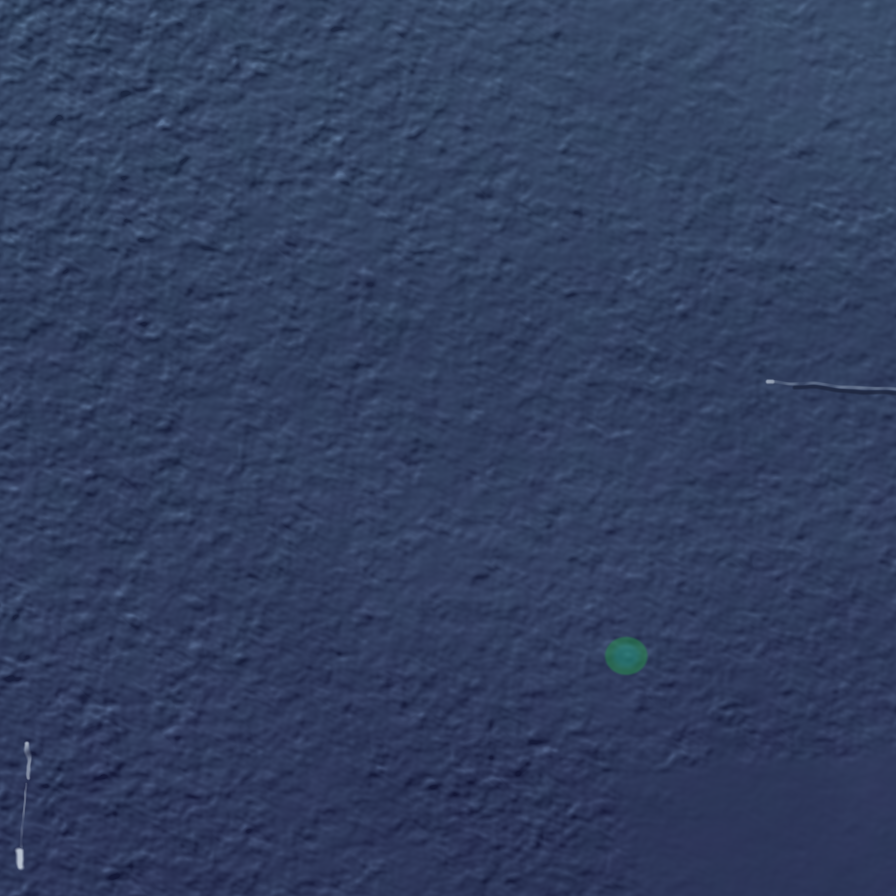
Write a WebGL 1 fragment shader that draws this texture.

```glsl
precision highp float;
// Navy painted plaster wall: rough relief lit from above, with a few small marks.

uniform vec2 u_resolution;

const vec3 PAINT_LOW = vec3(0.174, 0.214, 0.348);
const vec3 PAINT_MID = vec3(0.196, 0.249, 0.375);
const vec3 PAINT_HIGH = vec3(0.228, 0.293, 0.416);
const vec3 RELIEF_TINT = vec3(0.063, 0.076, 0.083);
const vec3 HUE_DRIFT = vec3(-0.004, 0.005, -0.003);
const vec3 DOT_FILL = vec3(0.16, 0.46, 0.44);
const vec3 DOT_RIM = vec3(0.17, 0.43, 0.33);
const vec3 CHIP_COLOR = vec3(0.72, 0.76, 0.82);
const vec3 SCRATCH_COLOR = vec3(0.46, 0.52, 0.62);
const vec3 CREASE_COLOR = vec3(0.10, 0.13, 0.22);

const vec2 LIGHT_STEP = vec2(-0.0028, 0.0050); // offset towards the light
const vec2 GRAIN_SCALE = vec2(36.0, 46.0);     // coarsest grains per canvas
const float GRAIN_TILT = -0.10;
const float RELIEF_CONTRAST = 2.45;
const float LUMP_HEIGHT = 0.7;
const float MOTTLE = 0.30;
const vec2 DOT_CENTER = vec2(0.699, 0.268);
const float DOT_RADIUS = 0.022;

vec2 hash2(vec2 cell) {
  vec3 q = fract(cell.xyx * vec3(0.1031, 0.1030, 0.0973));
  q += dot(q, q.yzx + 33.33);
  return fract((q.xx + q.yz) * q.zy) * 2.0 - 1.0;
}

float gradientNoise(vec2 p) {
  vec2 i = floor(p);
  vec2 f = fract(p);
  vec2 u = f * f * f * (f * (f * 6.0 - 15.0) + 10.0);
  vec2 e = vec2(1.0, 0.0);
  float low = mix(dot(hash2(i), f), dot(hash2(i + e), f - e), u.x);
  float high = mix(dot(hash2(i + e.yx), f - e.yx),
                   dot(hash2(i + 1.0), f - 1.0), u.x);
  return mix(low, high, u.y);
}

// Plaster height: three sizes of grain, plus sparse separate lumps.
float plasterHeight(vec2 p) {
  p += 0.0035 * vec2(gradientNoise(p * 31.0 + 7.0), gradientNoise(p * 31.0 + 61.0));
  float c = cos(GRAIN_TILT);
  float s = sin(GRAIN_TILT);
  vec2 q = mat2(c, -s, s, c) * p * GRAIN_SCALE + 40.0;
  float lumps = max(gradientNoise(q * 1.35 + 91.0) - 0.12, 0.0);
  float height = LUMP_HEIGHT * lumps;
  float weight = 0.6;
  for (int octave = 0; octave < 3; octave++) {
    height += weight * gradientNoise(q);
    q = mat2(0.80, 0.60, -0.60, 0.80) * q * 1.8 + 17.3;
    weight *= 0.66;
  }
  return height;
}

// Roughest at the upper left, worn smooth at the lower right.
float roughness(vec2 p) {
  float rough = 0.74 + 0.5 * smoothstep(0.75, 0.0, p.x) * smoothstep(0.3, 0.95, p.y);
  rough += 0.25 * smoothstep(0.5, 0.1, p.x) * smoothstep(0.7, 0.2, p.y);
  rough += 0.35 * gradientNoise(p * 5.0 + 23.0) + 0.8 * gradientNoise(p * 23.0 + 5.0);
  rough += 0.45 * smoothstep(0.13, 0.02, length((p - vec2(0.56, 0.11)) * vec2(0.8, 1.0)));
  return max(rough, 0.35);
}

float segmentDistance(vec2 p, vec2 a, vec2 b) {
  vec2 ab = b - a;
  return length(p - a - ab * clamp(dot(p - a, ab) / dot(ab, ab), 0.0, 1.0));
}

float stroke(vec2 p, vec2 a, vec2 b, float halfWidth) {
  return 1.0 - smoothstep(halfWidth * 0.3, halfWidth * 1.7, segmentDistance(p, a, b));
}

void main() {
  vec2 p = gl_FragCoord.xy / u_resolution;

  // Broad daylight falloff, faint mottling and a slight drift in hue.
  vec3 color = mix(PAINT_LOW, PAINT_MID, smoothstep(0.0, 0.45, p.y));
  float daylight = smoothstep(0.5, 1.1, p.y) * (0.65 + 0.5 * p.x);
  color = mix(color, PAINT_HIGH, daylight);
  float mottle = gradientNoise(p * 4.0 + 3.0) + 0.8 * gradientNoise(p * 13.0 + 31.0);
  float drift = smoothstep(0.2, 0.9, p.y) - 0.4 + 1.6 * gradientNoise(p * 24.0 + 11.0);
  color += HUE_DRIFT * drift;

  // Smooth repaired patch with a soft upper edge.
  float patchEdge = 0.15 + 0.02 * gradientNoise(p * 9.0) + 0.05 * (p.x - 0.8);
  float repaired = smoothstep(0.62, 0.78, p.x) * smoothstep(0.015, -0.015, p.y - patchEdge);

  // Directional relief, with stronger pits and glints.
  float slope = plasterHeight(p) - plasterHeight(p + LIGHT_STEP);
  float relief = slope * RELIEF_CONTRAST * roughness(p) * mix(1.0, 0.2, repaired);
  relief += 0.4 * relief * abs(relief);
  color += RELIEF_TINT * (clamp(relief, -1.5, 2.5) + MOTTLE * mottle);

  // Raised scratch and its shadow, worn unevenly along their length.
  vec2 scratchStart = vec2(0.857, 0.574);
  vec2 scratchEnd = vec2(1.02, 0.564);
  vec2 creaseStart = scratchStart + vec2(0.03, -0.006);
  vec2 wobble = p + vec2(0.0, 0.003 * gradientNoise(p * 38.0));
  float wear = clamp(0.6 + 1.2 * gradientNoise(p * 60.0), 0.15, 1.0);
  color = mix(color, CREASE_COLOR, 0.7 * stroke(wobble, creaseStart, scratchEnd - vec2(0.0, 0.005), 0.0022));
  color = mix(color, SCRATCH_COLOR, wear * stroke(wobble, scratchStart, scratchEnd, 0.0017));
  color = mix(color, CHIP_COLOR, 0.6 * stroke(p, scratchStart, scratchStart + vec2(0.005, 0.0), 0.0022));

  // Chipped paint.
  vec2 ragged = p + vec2(0.004 * gradientNoise(p * 70.0 + 9.0), 0.0);
  float chips = stroke(ragged, vec2(0.030, 0.170), vec2(0.033, 0.132), 0.0022) * wear;
  chips = max(chips, stroke(ragged, vec2(0.021, 0.050), vec2(0.024, 0.033), 0.0032));
  chips = max(chips, 0.4 * wear * stroke(ragged, vec2(0.029, 0.125), vec2(0.023, 0.055), 0.0014));
  color = mix(color, CHIP_COLOR, chips);

  // Green dot with a darker rim.
  float dotDistance = length((p - DOT_CENTER) * vec2(0.93, 1.04));
  vec3 dotColor = mix(DOT_FILL, DOT_RIM, smoothstep(0.35, 0.85, dotDistance / DOT_RADIUS));
  dotColor += 0.4 * RELIEF_TINT * relief;
  color = mix(color, dotColor, 0.9 * smoothstep(0.002, -0.002, dotDistance - DOT_RADIUS));

  gl_FragColor = vec4(color, 1.0);
}
```
